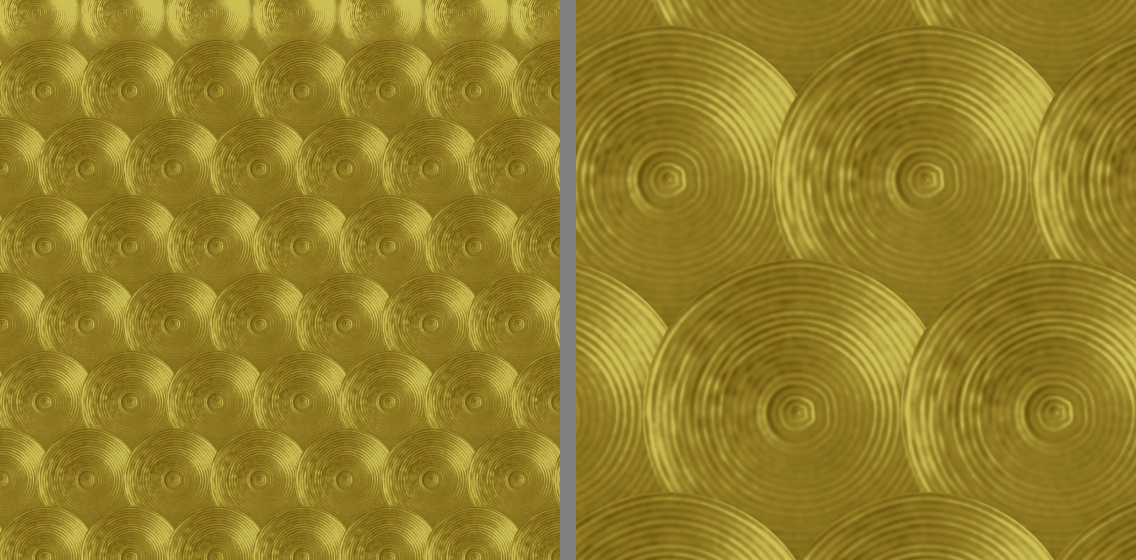
Left: the whole. Right: its middle third, enlarged.
A WebGL 2 fragment shader for this pattern:

```glsl
#version 300 es
precision highp float;
// Engine-turned gold sheet: staggered rows of overlapping brushed discs.

#define COLUMN_PITCH 0.1536
#define ROW_PITCH 0.1389
#define FIRST_CENTER vec2(0.081, 0.004)
#define DISC_RADIUS 0.092
#define RING_COUNT 20.0
#define TOP_ROW 7.0
#define GROOVE_DEPTH 0.13
#define SPECKLE_DEPTH 0.34
#define DARK_GOLD vec3(0.42, 0.33, 0.05)
#define MID_GOLD vec3(0.56, 0.47, 0.13)
#define LIGHT_GOLD vec3(0.80, 0.75, 0.33)

uniform vec2 u_resolution;
out vec4 fragColor;

float hash(vec2 p) {
    vec3 q = fract(p.xyx * vec3(0.1031, 0.1030, 0.0973));
    q += dot(q, q.yzx + 33.33);
    return fract((q.x + q.y) * q.z);
}

float valueNoise(vec2 p) {
    vec2 cell = floor(p);
    vec2 f = fract(p);
    f = f * f * (3.0 - 2.0 * f);
    float low = mix(hash(cell), hash(cell + vec2(1.0, 0.0)), f.x);
    float high = mix(hash(cell + vec2(0.0, 1.0)), hash(cell + 1.0), f.x);
    return mix(low, high, f.y);
}

// Soft highlight around one direction; angles run clockwise from up.
float lobe(float angle, float center, float sharpness) {
    return pow(0.5 + 0.5 * cos(angle - center), sharpness);
}

// Brightness of one disc; offset is in units of its radius.
float discTone(vec2 offset, vec2 id, float isTop, float pixel) {
    float r = length(offset);
    float angle = atan(offset.x, offset.y + 1e-5);
    float leftSide = lobe(angle, -1.6, 3.0);
    float seed = hash(id + 17.0);

    // Broad reflections
    float tone = 0.46 + 0.05 * (seed - 0.5);
    tone += 0.36 * lobe(angle, 0.95, 16.0) * smoothstep(0.1, 0.75, r);
    tone += 0.12 * lobe(angle, 1.5, 5.0) * smoothstep(0.2, 0.9, r);
    tone += 0.32 * lobe(angle, -1.65, 9.0) * smoothstep(0.6, 0.95, r);
    tone -= 0.15 * lobe(angle, -0.45, 5.0);
    tone -= 0.08 * lobe(angle, 2.6, 8.0);
    float fans = lobe(angle, 1.57, 8.0) + 0.7 * lobe(angle, -1.57, 8.0);
    tone += isTop * (0.10 + 0.28 * fans * smoothstep(0.2, 0.8, r));

    // Concentric grooves, each with its own depth
    float ring = r * RING_COUNT + 0.35 * valueNoise(vec2(angle * 2.0, r * 6.0));
    float ringRandom = hash(vec2(floor(ring), 5.0));
    float visible = clamp(DISC_RADIUS / (RING_COUNT * pixel) - 1.0, 0.0, 1.0);
    float groove = sin(6.2832 * ring) * (0.4 + ringRandom);
    float fadeBottom = 1.0 - 0.7 * lobe(angle, 3.1416, 4.0);
    tone += GROOVE_DEPTH * groove * visible * fadeBottom;
    tone += 0.10 * (ringRandom - 0.5) * fadeBottom;

    // Broken scratches along the arcs, strongest on the left
    float scratch = valueNoise(vec2(angle * 7.0 + 40.0, r * 27.0) + seed * 3.0);
    float band = smoothstep(0.15, 0.4, r);
    tone += SPECKLE_DEPTH * (scratch - 0.5) * band * (0.25 + leftSide) * fadeBottom;

    // Central hub and the bright arc around its left side
    float hub = 1.0 - smoothstep(0.10, 0.15, r);
    tone += (1.0 - isTop) * hub * (0.08 + 0.14 * sin(angle - 0.3));
    float arc = exp(-pow((r - 0.23) / 0.025, 2.0));
    float shade = exp(-pow((r - 0.18) / 0.025, 2.0));
    tone += (1.0 - isTop) * leftSide * (0.30 * arc - 0.28 * shade);
    return tone;
}

void main() {
    float pixel = 1.0 / min(u_resolution.x, u_resolution.y);
    vec2 uv = gl_FragCoord.xy * pixel;
    float nearRow = floor((uv.y - FIRST_CENTER.y) / ROW_PITCH + 0.5);
    float tone = 0.52;

    // Lower rows cover upper rows; right discs cover left ones
    for (int j = 1; j >= -1; j--) {
        float row = nearRow + float(j);
        float isTop = step(TOP_ROW - 0.5, row);
        float radius = DISC_RADIUS * mix(1.0, 0.80, isTop);
        float shift = 0.5 * mod(row, 2.0) * COLUMN_PITCH + isTop * 0.061;
        float startX = FIRST_CENTER.x - shift + isTop * 2.0 * (shift - 0.0768);
        float nearColumn = floor((uv.x - startX) / COLUMN_PITCH + 0.5);
        for (int i = -1; i <= 1; i++) {
            vec2 id = vec2(nearColumn + float(i), row);
            vec2 center = vec2(startX + id.x * COLUMN_PITCH, FIRST_CENTER.y + row * ROW_PITCH);
            vec2 offset = uv - center;
            float gap = length(offset) - radius;
            float softness = pixel + 0.006 * isTop + 0.002 * smoothstep(0.0, 0.06, -offset.y);
            float cover = 1.0 - smoothstep(-softness, softness, gap);
            tone -= 0.09 * exp(-max(gap, 0.0) / 0.006) * (1.0 - isTop);
            tone = mix(tone, discTone(offset / radius, id, isTop, pixel), cover);
        }
    }

    // Fine grain over the whole sheet
    tone += 0.10 * (valueNoise(uv * 300.0) - 0.5);
    tone = clamp(tone, 0.0, 1.0);
    vec3 color = mix(DARK_GOLD, MID_GOLD, smoothstep(0.0, 0.48, tone));
    color = mix(color, LIGHT_GOLD, smoothstep(0.40, 1.0, tone));
    fragColor = vec4(color, 1.0);
}
```
